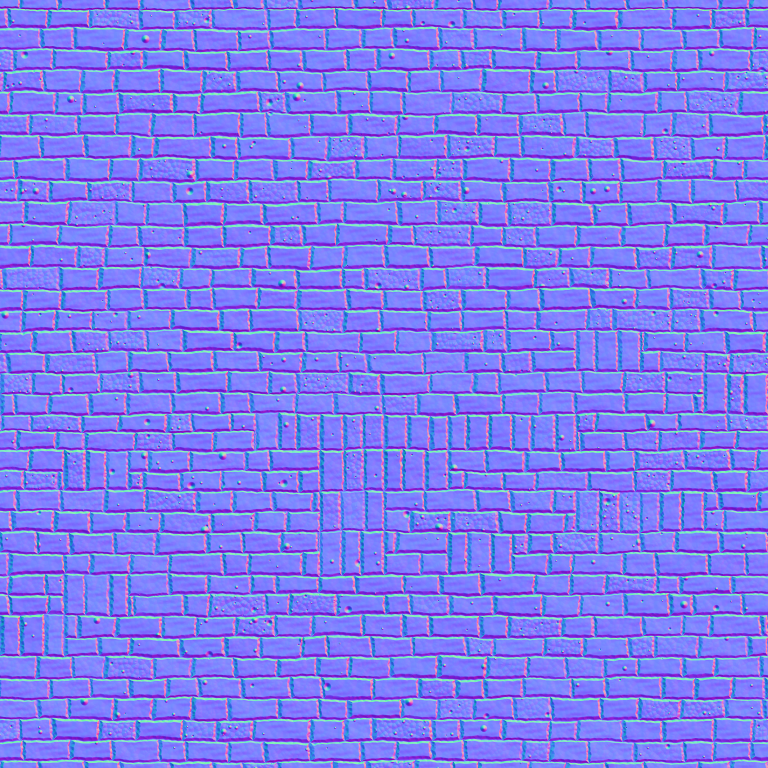
A WebGL 1 fragment shader for this texture map:

```glsl
precision highp float;
uniform vec2 u_resolution;

const float TAU = 6.2831853;
const float ROWS = 37.0;
const float BRICKS = 19.0;
const float PATCHES = 12.0;
const float JOINT_DEPTH = 0.0041;
// Bevel widths: left, right, bottom, top
const vec4 BEVEL = vec4(0.0052, 0.0032, 0.0041, 0.0025);

float hash(vec2 p) {
  vec3 q = fract(p.xyx * 0.1031);
  q += dot(q, q.yzx + 33.33);
  return fract((q.x + q.y) * q.z);
}

// Distance to the nearest scattered point
float cellular(vec2 p) {
  float nearest = 1.0;
  for (int j = -1; j <= 1; j++) {
    for (int i = -1; i <= 1; i++) {
      vec2 c = floor(p) + vec2(float(i), float(j));
      nearest = min(nearest, length(c + vec2(hash(c + 9.0), hash(c + 71.0)) - p));
    }
  }
  return nearest;
}

// Courses are a little thinner in the middle and at the top
float courseCoordinate(float y) {
  float drift = 0.28 * smoothstep(0.415, 0.461, y) - 0.56 * smoothstep(0.6, 0.95, y);
  return y * ROWS - 0.33 + drift + 0.28 * smoothstep(0.985, 1.0, y);
}

// Height of the wavy bed joint below a course, in rows
float courseEdge(float row, float x) {
  float id = mod(row, ROWS);
  float phase = TAU * hash(vec2(id, 3.7));
  float wave = 0.05 * sin(TAU * 2.0 * x + phase) + 0.03 * sin(TAU * 7.0 * x + phase * 3.0)
             + 0.02 * sin(TAU * 17.0 * x + phase * 5.0);
  return row + 0.06 * (hash(vec2(id, 7.3)) - 0.5) + wave;
}

// Position of a head joint, in bricks; patch borders stay straight
float brickEdge(float col, float row, float count, float upright, float rise) {
  vec2 id = vec2(mod(col, count), mod(row, ROWS));
  float jitter = mix(0.5, 0.3 * step(0.5, mod(col, 3.0)), upright);
  float lean = 0.2 * (hash(id + 61.0) - 0.5) * (rise - 0.5);
  return col + jitter * (hash(id + 17.0) - 0.5 + lean);
}

// 1 where two courses are replaced by upright bricks
float uprightPatch(float pair, float patchCol) {
  float zone = step(2.5, pair) * step(pair, 10.5);
  float chance = abs(pair - 8.0) < 0.5 ? 0.5 : 0.1;
  return zone * step(hash(vec2(mod(patchCol, PATCHES) + 5.0, pair + 29.0)), chance);
}

// Distances to the four sides of the brick at p
vec4 brickSides(vec2 p, out vec2 id) {
  float y = courseCoordinate(p.y);
  float row = floor(y);
  row += step(courseEdge(row + 1.0, p.x), y) - step(y, courseEdge(row, p.x));
  float pair = floor(row * 0.5 + 0.5);
  float patchCol = floor(p.x * PATCHES);
  float upright = uprightPatch(pair, patchCol);
  float low = mix(row, pair * 2.0 - 1.0, upright);
  float high = mix(row + 1.0, pair * 2.0 + 1.0, upright);
  float count = mix(BRICKS, PATCHES * 3.0, upright);
  float bond = 0.5 * mod(row, 2.0) + 0.5 * hash(vec2(mod(row, ROWS), 11.0));
  float x = p.x * count + bond * (1.0 - upright);
  float rise = (y - low) / (high - low);
  float col = floor(x);
  col += step(brickEdge(col + 1.0, low, count, upright, rise), x)
       - step(x, brickEdge(col, low, count, upright, rise));
  float left = brickEdge(col, low, count, upright, rise);
  float right = brickEdge(col + 1.0, low, count, upright, rise);
  id = vec2(mod(col, count), mod(low, ROWS));
  vec4 sides = vec4(x - left, right - x, y - courseEdge(low, p.x), courseEdge(high, p.x) - y);
  sides /= vec4(count, count, ROWS, ROWS);
  // Cut bricks where a patch begins or ends
  float across = fract(p.x * PATCHES);
  vec2 cut = max(vec2(upright), vec2(uprightPatch(pair, patchCol - 1.0),
                                     uprightPatch(pair, patchCol + 1.0)));
  sides.xy = min(sides.xy, mix(vec2(1.0), vec2(across, 1.0 - across) / PATCHES, cut));
  return sides;
}

// Round pebbles and pits, at most one in each cell
float spots(vec2 p, float cells, float density) {
  vec2 cell = floor(p * cells);
  vec2 centre = 0.3 + 0.4 * vec2(hash(cell + 3.0), hash(cell + 47.0));
  float radius = mix(0.13, 0.29, hash(cell + 83.0));
  float bump = smoothstep(radius, 0.0, length(fract(p * cells) - centre));
  float direction = hash(cell + 131.0) > 0.35 ? 1.2 : -1.0;
  return bump * direction * radius / cells * step(hash(cell + 211.0), density);
}

float surfaceHeight(vec2 p) {
  float crumble = cellular(p * 170.0);
  vec2 ragged = vec2(crumble - 0.45, cellular(p * 120.0 + 31.0) - 0.45);
  vec2 id;
  vec4 sides = brickSides(p + ragged * vec2(0.0022, 0.0014), id);
  vec4 wear = vec4(hash(id + 101.0), hash(id + 151.0), hash(id + 191.0), hash(id + 301.0));
  vec4 bevel = smoothstep(vec4(0.0), BEVEL * mix(vec4(0.75), vec4(1.3), wear.zwxy), sides);
  float body = min(min(bevel.x, bevel.y), min(bevel.z, bevel.w));
  // Rough, tilted and dented faces
  float rough = smoothstep(0.72, 0.95, wear.w);
  float swell = sin(dot(p, vec2(90.0, 210.0)) + wear.x * 40.0);
  float face = 0.00022 * swell + 0.00016 * sin(dot(p, vec2(-240.0, 330.0)) + 2.0 * swell);
  face -= crumble * mix(0.00025, 0.0011, rough);
  face += spots(p, 50.0, 0.05 + 0.1 * rough) + spots(p + 0.37, 110.0, 0.03 + 0.25 * rough);
  face += dot(wear.xy - 0.5, vec2(0.06, 0.12) * sides.xz);
  return body * (JOINT_DEPTH * mix(0.85, 1.2, wear.z) + face);
}

vec3 surfaceNormal(vec2 p, float e) {
  float h = surfaceHeight(p);
  vec2 slope = vec2(surfaceHeight(p + vec2(e, 0.0)), surfaceHeight(p + vec2(0.0, e))) - h;
  return normalize(vec3(-slope / e, 1.0));
}

void main() {
  // Average four samples for soft edges
  vec3 normal = vec3(0.0);
  for (int i = 0; i < 4; i++) {
    vec2 corner = vec2(mod(float(i), 2.0), floor(float(i) * 0.5)) * 0.5 - 0.25;
    normal += 0.25 * surfaceNormal((gl_FragCoord.xy + corner) / u_resolution, 0.0006);
  }
  gl_FragColor = vec4(normal * 0.5 + 0.5, 1.0);
}
```
